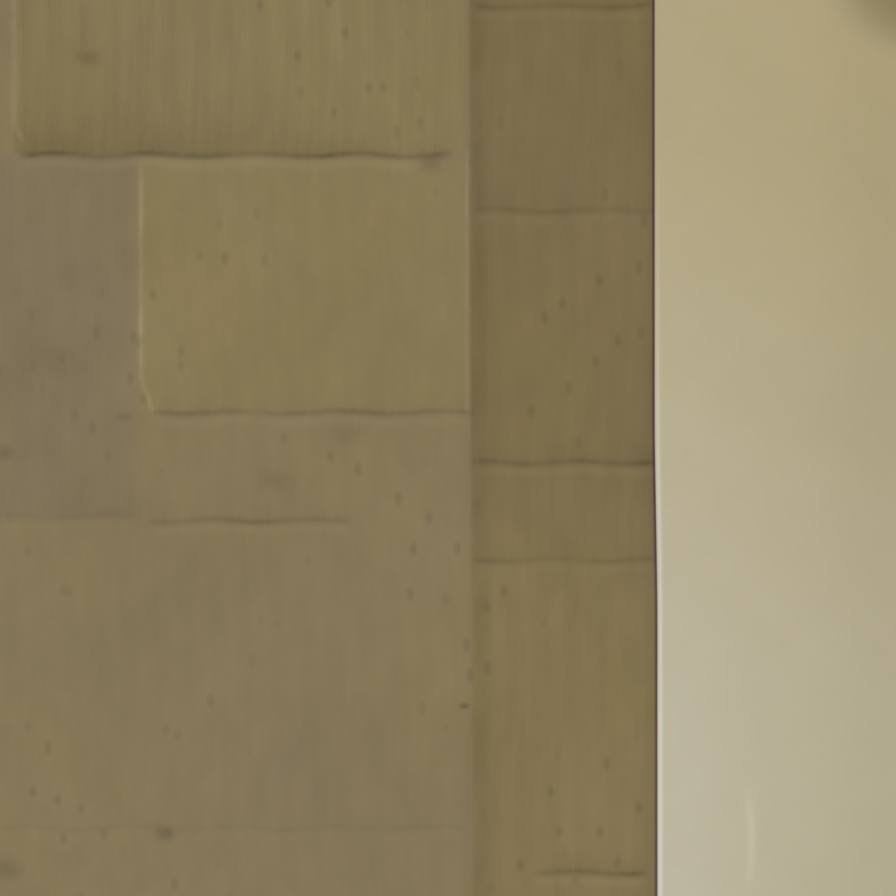
A WebGL 2 fragment shader for this texture:

```glsl
#version 300 es
precision highp float;
// Worn tan stone blocks and a pillar beside a smooth, pale lit wall.
uniform vec2 u_resolution;
out vec4 fragColor;

float hash(vec2 p) {
  p = fract(p * vec2(0.1031, 0.1137));
  p += dot(p, p.yx + 33.33);
  return fract((p.x + p.y) * p.x * 47.3);
}

// Distance to the nearest scattered cell point
float cellular(vec2 p) {
  vec2 cell = floor(p);
  float nearest = 2.0;
  for (int j = -1; j <= 1; j++)
    for (int i = -1; i <= 1; i++) {
      vec2 c = cell + vec2(i, j);
      vec2 point = c + vec2(hash(c), hash(c + 57.0));
      nearest = min(nearest, length(p - point));
    }
  return nearest;
}

// Layered, warped sines in about -1..1
float mottle(vec2 p) {
  float sum = 0.0, amp = 0.5;
  for (int i = 0; i < 5; i++) {
    p += 0.6 * sin(p.yx * 1.3 + float(i) * 1.9);
    sum += amp * sin(p.x) * sin(p.y + 0.7);
    p = mat2(1.5, 1.1, -1.1, 1.5) * p + 3.1;
    amp *= 0.62;
  }
  return sum;
}

float band(float v, float lo, float hi, float soft) {
  return smoothstep(lo - soft, lo + soft, v) * (1.0 - smoothstep(hi - soft, hi + soft, v));
}

float bump(float d, float radius) {
  return exp(-d * d / (radius * radius));
}

// Horizontal joints: height, left end, right end, depth
const vec4 JOINTS[10] = vec4[](
  vec4(0.827, 0.025, 0.50, 0.15), vec4(0.540, 0.17, 0.525, 0.10),
  vec4(0.419, 0.17, 0.39, 0.10), vec4(0.993, 0.53, 0.725, 0.09),
  vec4(0.765, 0.53, 0.730, 0.07), vec4(0.484, 0.53, 0.730, 0.13),
  vec4(0.375, 0.53, 0.730, 0.07), vec4(0.026, 0.60, 0.718, 0.14),
  vec4(0.424, 0.00, 0.15, 0.03), vec4(0.076, 0.00, 0.52, 0.025));

// Stains: centre, radius, depth
const vec4 STAINS[10] = vec4[](
  vec4(0.098, 0.936, 0.010, 0.10), vec4(0.185, 0.069, 0.008, 0.13),
  vec4(0.518, 0.212, 0.004, 0.20), vec4(0.138, 0.535, 0.006, 0.09),
  vec4(0.308, 0.463, 0.020, 0.05), vec4(0.006, 0.495, 0.009, 0.11),
  vec4(0.010, 0.030, 0.014, 0.08), vec4(0.385, 0.516, 0.016, 0.05),
  vec4(0.050, 0.600, 0.045, 0.04), vec4(0.480, 0.819, 0.012, 0.12));

vec3 stoneColor(vec2 p, float px) {
  float blotch = mottle(p * 11.0);
  float fine = mottle(p * vec2(75.0, 48.0) + 5.0);
  float pillarX = 0.524 + 0.004 * (1.0 - p.y);
  float pillar = smoothstep(-0.003, 0.003, p.x - pillarX);

  // Base tones of the blocks
  vec3 stone = vec3(0.520, 0.463, 0.342);
  float topBlock = band(p.x, 0.016, 0.52, 0.003) * smoothstep(0.826, 0.831, p.y);
  float midBlock = band(p.x, 0.156, 0.521, 0.003) * band(p.y, 0.54, 0.822, 0.003);
  float leftBlock = (1.0 - smoothstep(0.14, 0.16, p.x)) * band(p.y, 0.42, 0.826, 0.01);
  stone = mix(stone, vec3(0.525, 0.467, 0.328), topBlock);
  stone = mix(stone, vec3(0.532, 0.475, 0.336), midBlock);
  stone = mix(stone, vec3(0.503, 0.450, 0.345), leftBlock);
  stone = mix(stone, mix(vec3(0.512, 0.450, 0.318), vec3(0.486, 0.426, 0.298),
    smoothstep(0.30, 0.55, p.y)), pillar);

  // Mottling, vertical tooling grain and pits
  stone *= 1.0 + 0.028 * blotch + 0.016 * fine;
  stone.b += 0.010 * mottle(p * 7.0 + 9.0);
  float grain = mottle(vec2(p.x * 190.0, p.y * 14.0));
  stone *= 1.0 + grain * (0.012 + 0.018 * topBlock + 0.006 * pillar);
  float pits = 1.0 - smoothstep(0.03, 0.17, cellular(p * vec2(26.0, 15.0)));
  stone *= 1.0 - 0.07 * pits * smoothstep(0.0, 0.5, blotch);

  // Shaded margins beside the joints
  float shade = 0.07 * topBlock * bump(p.y - 0.835, 0.045) * smoothstep(0.5, 0.0, p.x);
  shade += 0.08 * bump(p.x - pillarX - 0.008, 0.012) * (0.7 + 0.6 * fine);
  shade += 0.05 * pillar * bump(p.x - 0.73, 0.012);
  for (int i = 0; i < 10; i++) {
    vec4 j = JOINTS[i];
    float y = p.y - j.x + 0.0015 * sin(p.x * 55.0 + j.x * 40.0) + 0.001 * fine;
    float wear = clamp(0.8 + 0.5 * mottle(vec2(p.x * 38.0, j.x * 70.0)), 0.2, 1.3);
    float span = band(p.x, j.y, j.z, 0.009);
    shade += j.w * span * wear * (bump(y, 0.0035) + 0.2 * bump(y - 0.007, 0.014));
    stone += 0.12 * j.w * span * bump(y + 0.010, 0.005);
  }
  for (int i = 0; i < 10; i++) {
    vec4 s = STAINS[i];
    shade += s.w * bump(length((p - s.xy) * vec2(0.8, 1.2)) + 0.2 * s.z * fine, s.z);
  }
  stone *= 1.0 - shade;

  // Pale chipped arrises on the vertical edges
  float chip = 0.7 + 0.4 * fine;
  float ridge = bump(p.x - 0.157 - 0.012 * bump(p.y - 0.54, 0.025), 0.003) * band(p.y, 0.54, 0.815, 0.008);
  ridge += 0.8 * bump(p.x - 0.521, 0.0025) * band(p.y, 0.54, 0.83, 0.01);
  ridge += 0.7 * bump(p.x - 0.016 - 0.015 * bump(p.y - 0.83, 0.02), 0.004) * smoothstep(0.83, 0.85, p.y);
  return stone + 0.055 * ridge * chip;
}

vec3 wallColor(vec2 p, float edge) {
  vec3 wall = mix(vec3(0.715, 0.682, 0.578), vec3(0.685, 0.635, 0.490), smoothstep(0.15, 0.95, p.y));
  wall += vec3(0.030, 0.034, 0.048) * bump(p.x - edge, 0.11) * (1.0 - 0.75 * p.y);
  wall -= 0.020 * smoothstep(0.88, 1.0, p.x);
  wall += 0.007 * mottle(p * 9.0 + 2.0) + 0.003 * mottle(p * 60.0);
  wall += 0.03 * bump(p.x - 0.833 - 0.006 * sin(p.y * 25.0), 0.005) * band(p.y, 0.02, 0.11, 0.03);
  // Curved shadow in the upper corner
  float corner = length((p - vec2(1.02, 1.02)) * vec2(1.0, 1.15));
  return wall - vec3(0.11, 0.11, 0.10) * (1.0 - smoothstep(0.03, 0.11, corner));
}

void main() {
  vec2 p = gl_FragCoord.xy / u_resolution;
  float px = 1.0 / u_resolution.x;
  float edge = 0.7305 + 0.003 * smoothstep(0.55, 0.30, p.y);
  vec3 color = mix(stoneColor(p, px), wallColor(p, edge), smoothstep(-px, px, p.x - edge));
  // Violet seam and bright rim where the stone meets the wall
  color -= vec3(0.13, 0.15, 0.06) * bump(p.x - edge + 0.001, 0.0018);
  color += vec3(0.07, 0.08, 0.13) * bump(p.x - edge - 0.0035, 0.0025) * smoothstep(0.95, 0.4, p.y);
  fragColor = vec4(clamp(color, 0.0, 1.0), 1.0);
}
```
